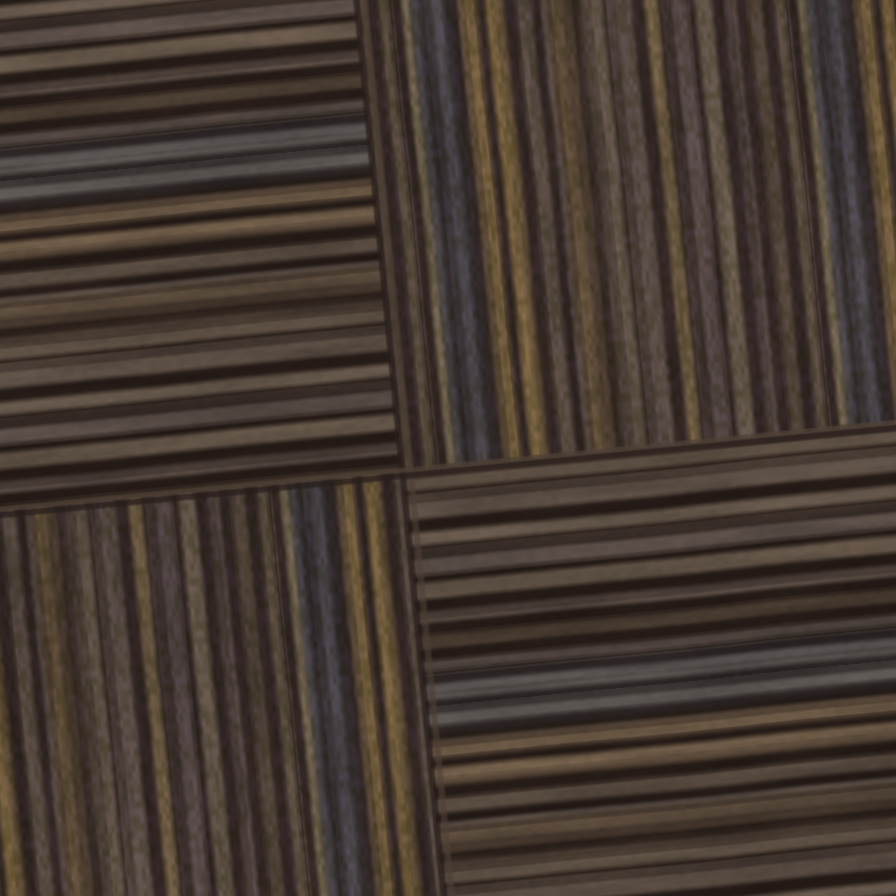
This texture is drawn by a three.js fragment shader. Its source:

```glsl
// Striped carpet squares laid quarter-turned, slightly rotated on the canvas.
// One repeating yarn sequence, with blue and ochre bands, runs across every tile;
// hashed stripes, fine threads, woven grain and dark seams give the wear.
varying vec2 vUv;

const vec2 JUNCTION = vec2(0.449, 0.474);  // where four tiles meet
const float TILT = 0.097;                  // rotation in radians
const float TILE = 0.6;
const float REPEAT = 0.44;                 // length of the yarn sequence
const float STRIPES = 14.0;                // pale stripes per sequence
const float THREADS = 60.0;                // thin lines per sequence
const vec2 BLUE_AT = vec2(0.067, 0.345);   // blue band: upright, level tiles
const vec2 LAYING_SHIFT = vec2(0.028, -0.030);
const float SOFT = 0.15;                   // stripe edge, in stripe widths

const vec3 GAP_LEVEL = vec3(0.142, 0.104, 0.086);
const vec3 GAP_UPRIGHT = vec3(0.185, 0.142, 0.132);
const vec3 GREY = vec3(0.375, 0.330, 0.305);
const vec3 TAN = vec3(0.405, 0.345, 0.280);
const vec3 MAUVE = vec3(0.335, 0.285, 0.280);
const vec3 OLIVE = vec3(0.395, 0.348, 0.270);
const vec3 SLATE = vec3(0.325, 0.310, 0.300);
const vec3 BLUE = vec3(0.250, 0.238, 0.258);
const vec3 CAMEL = vec3(0.420, 0.348, 0.272);
const vec3 OCHRE = vec3(0.425, 0.348, 0.225);
const vec3 SEAM_DARK = vec3(0.155, 0.115, 0.105);
const vec3 SEAM_PALE = vec3(0.300, 0.245, 0.205);

float hash(vec2 p) {
  vec3 q = fract(p.xyx * 0.1031);
  q += dot(q, q.yzx + 33.33);
  return fract((q.x + q.y) * q.z);
}

float noise(vec2 p) {
  vec2 i = floor(p), f = fract(p);
  f *= f * (3.0 - 2.0 * f);
  return mix(mix(hash(i), hash(i + vec2(1.0, 0.0)), f.x),
             mix(hash(i + vec2(0.0, 1.0)), hash(i + 1.0), f.x), f.y);
}

// Soft colour band that recurs once per yarn sequence
float band(float t, float center, float halfWidth) {
  float d = abs(fract((t - center) / REPEAT + 0.5) - 0.5) * REPEAT;
  return 1.0 - smoothstep(halfWidth * 0.65, halfWidth, d);
}

// Strip of the given half width around a line
float line(float d, float halfWidth) {
  return 1.0 - smoothstep(halfWidth * 0.4, halfWidth * 1.4, abs(d));
}

// Yarn colour at t across the stripes and s along them
vec3 carpet(float t, float s, float upright) {
  // Stripe spacing widens after the broad tan stripe, then closes up
  float u = mod(t, REPEAT);
  u -= 0.016 * smoothstep(0.13, 0.19, u) * (1.0 - smoothstep(0.25, REPEAT, u));
  float sequence = fract(u / REPEAT + 0.18 / STRIPES);
  float cell = sequence * STRIPES;
  float id = floor(cell);
  vec2 seed = vec2(id * 37.7 + 5.0, 13.0);

  // Pale stripes of varied width and brightness
  float broad = band(t, 0.144, 0.024);
  float center = 0.5 + 0.12 * (hash(seed) - 0.5);
  float halfWidth = mix(0.21, 0.35, hash(seed + 11.0)) + 0.08 * broad;
  float pale = 1.0 - smoothstep(halfWidth - SOFT, halfWidth + SOFT,
                                abs(fract(cell) - center));
  pale *= mix(0.74, 1.10, hash(seed + 23.0)) * (1.0 - 0.4 * band(t, 0.37, 0.018));

  // Thin threads split the stripes and tint the gaps
  float thread = noise(vec2(sequence * THREADS, 41.0));
  pale *= 1.0 - 0.35 * smoothstep(0.62, 0.9, thread);
  pale = max(pale, 0.5 * smoothstep(0.5, 0.85, 1.0 - thread));

  // Stripe hue, then the blue and ochre bands
  float hue = 0.5 * mod(id, 2.0) + 0.5 * hash(seed + 37.0);
  hue = mix(hue, upright, band(t, 0.404, 0.024));
  vec3 yarn = mix(mix(GREY, TAN, hue), mix(MAUVE, OLIVE, hue), upright);
  float blue = band(t, mix(-0.008, 0.003, upright), mix(0.040, 0.029, upright));
  float gold = max(band(t, 0.062, 0.036), 0.8 * band(t, 0.148, 0.022));
  gold = max(gold, 0.6 * upright * band(t, 0.243, 0.016));
  yarn = mix(yarn, mix(SLATE, BLUE, upright), 0.85 * blue);
  yarn = mix(yarn, mix(CAMEL, OCHRE, upright), gold);
  vec3 gap = mix(GAP_LEVEL, GAP_UPRIGHT, upright);
  gap = mix(gap, BLUE * 0.75, 0.5 * blue);
  vec3 color = mix(gap, yarn, clamp(pale, 0.0, 1.1));

  // Woven grain: speckled when upright, streaky when level
  float speckle = noise(vec2(t * 240.0, s * 120.0) + 300.0) - 0.5;
  float streak = noise(vec2(t * 110.0, s * 12.0) + 500.0) - 0.5;
  color *= 1.0 + mix(0.08, 0.28, upright) * speckle + 0.18 * streak;
  return color + upright * 0.035 * speckle * vec3(-0.2, -0.4, 1.0);
}

void main() {
  // Rotate into the tile grid
  vec2 d = vUv - JUNCTION;
  float c = cos(TILT), n = sin(TILT);
  vec2 p = vec2(c * d.x + n * d.y, c * d.y - n * d.x);
  vec2 id = floor(p / TILE);
  vec2 q = p - id * TILE;
  float upright = 1.0 - mod(id.x + id.y, 2.0);

  // Stripe coordinates, with a slight bend along the yarn
  vec2 blueAt = BLUE_AT + LAYING_SHIFT * (id.x + 0.5);
  float t = mix(blueAt.y - q.y, q.x - blueAt.x, upright);
  float s = mix(p.x, p.y, upright);
  t += 0.003 * (noise(vec2(s * 7.0 + 60.0, id.x + 9.0)) - 0.5);
  vec3 color = carpet(t, s, upright);

  // Seams: a dark joint with a paler edge yarn beside it
  vec2 r = p - TILE * floor(p / TILE + 0.5);
  color = mix(color, SEAM_PALE, 0.6 * line(r.x - 0.009, 0.004));
  color = mix(color, SEAM_DARK, 0.75 * line(r.x, 0.004));
  color = mix(color, SEAM_DARK, 0.75 * line(r.y + 0.005, 0.004));
  color = mix(color, SEAM_PALE, 0.75 * line(r.y - 0.001, 0.003));
  gl_FragColor = vec4(color * (0.94 + 0.14 * noise(vUv * 3.0 + 20.0)), 1.0);
}
```
